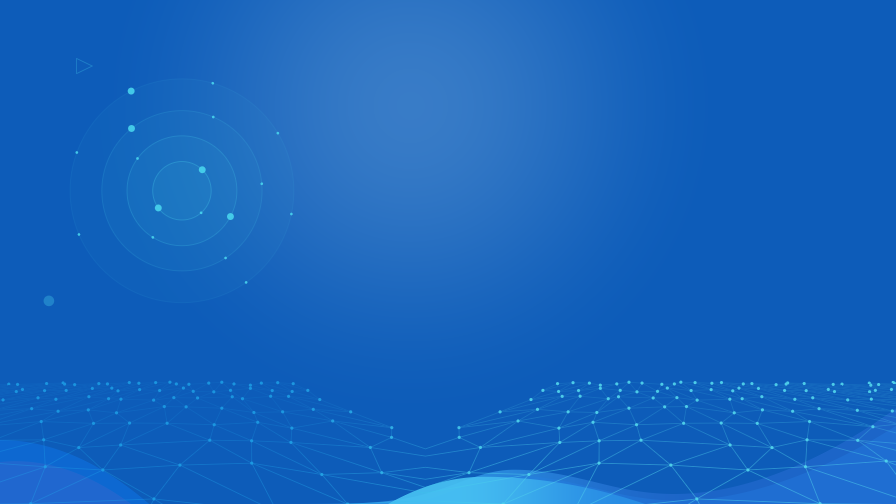
A WebGL 1 fragment shader for this background:

```glsl
precision highp float;
uniform vec2 u_resolution;

#define GLOW_CENTER vec2(0.815, 0.79)
#define GLOW_RADIUS 0.64
#define RINGS_CENTER vec2(0.361, 0.6215)
#define MIRROR_X 0.844
#define HORIZON 0.278
#define MESH_DEPTH 0.273
#define MESH_SPACING 0.19
#define MESH_SHIFT 0.35
#define ROW_RATIO 0.4
#define LAST_ROW 7.0
#define FIRST_COLUMN -3.0

const vec3 BASE_BLUE = vec3(0.05, 0.36, 0.725);
const vec3 GLOW_BLUE = vec3(0.22, 0.485, 0.78);
const vec3 CYAN = vec3(0.28, 0.83, 0.93);

// Antialiased coverage of a signed distance
float cover(float d) {
  return clamp(0.5 - d * u_resolution.y, 0.0, 1.0);
}

float segment(vec2 p, vec2 a, vec2 b) {
  vec2 ab = b - a;
  float t = clamp(dot(p - a, ab) / dot(ab, ab), 0.0, 1.0);
  return length(p - a - ab * t);
}

vec2 hash2(vec2 p) {
  vec2 q = vec2(dot(p, vec2(127.1, 311.7)), dot(p, vec2(269.5, 183.3)));
  return fract(sin(q) * 4375.85);
}

// Translucent disc with a rim and beads spaced along it
vec3 ring(vec3 color, vec2 p, float index, float radius, float start, float stride, float count) {
  float d = length(p) - radius;
  color = mix(color, vec3(0.2, 0.66, 0.82), cover(d) * (0.12 - 0.02 * index));
  color = mix(color, CYAN, cover(abs(d) - 0.0009) * (0.3 - 0.075 * index));
  float beads = 0.0;
  for (int i = 0; i < 7; i++) {
    float k = float(i);
    if (k >= count) break;
    float angle = radians(start + stride * k);
    bool large = k == max(index + 1.0, 2.0) || k + index == 0.0;
    float size = large ? 0.0068 : 0.0026;
    vec2 bead = radius * vec2(cos(angle), sin(angle));
    beads = max(beads, cover(length(p - bead) - size));
  }
  return mix(color, CYAN, 0.9 * beads);
}

// Jittered lattice node in perspective
vec2 meshNode(vec2 id) {
  vec2 w = id + 0.55 * (hash2(id) - 0.5);
  float z = exp2(ROW_RATIO * w.y);
  return vec2(MESH_SHIFT + MESH_SPACING * w.x / z, HORIZON - MESH_DEPTH / z);
}

// x: wire coverage, y: node coverage
vec2 mesh(vec2 p) {
  float drop = HORIZON - p.y;
  if (drop < 0.02) return vec2(0.0);
  float z = MESH_DEPTH / drop;
  vec2 cell = floor(vec2((p.x - MESH_SHIFT) * z / MESH_SPACING, log2(z) / ROW_RATIO));
  float wire = 1.0;
  float dots = 1.0;
  for (int j = -1; j <= 1; j++) {
    for (int i = -1; i <= 1; i++) {
      vec2 id = cell + vec2(float(i), float(j));
      if (id.x < FIRST_COLUMN || id.y > LAST_ROW) continue;
      vec2 a = meshNode(id);
      dots = min(dots, length(p - a));
      wire = min(wire, segment(p, a, meshNode(id + vec2(1.0, 0.0))));
      if (id.y < LAST_ROW) {
        wire = min(wire, segment(p, a, meshNode(id + vec2(0.0, 1.0))));
        wire = min(wire, segment(p, a, meshNode(id + vec2(1.0, 1.0))));
      }
    }
  }
  float nearness = smoothstep(0.04, 0.24, drop);
  return vec2(cover(wire - 0.0008) * mix(0.12, 0.5, nearness), cover(dots - 0.0031));
}

// Hill with separate left and right widths
float hill(float x, float center, float height, float leftWidth, float rightWidth) {
  float t = (x - center) / (x < center ? leftWidth : rightWidth);
  return height * (1.0 - t * t);
}

vec3 waves(vec3 color, vec2 p) {
  // Left hills
  float left = hill(p.x, 0.0, 0.127, 0.3, 0.296);
  color = mix(color, vec3(0.05, 0.45, 0.9), 0.55 * cover(p.y - left));
  left = hill(p.x, 0.03, 0.085, 0.2, 0.23);
  color = mix(color, vec3(0.24, 0.4, 0.8), 0.4 * cover(p.y - left));

  // Long swell rising to the right
  float t = (p.x - 1.02) / (p.x < 1.02 ? 0.16 : 0.24);
  float rise = 0.19 * pow(clamp((p.x - 1.2) / 0.578, 0.0, 1.0), 2.2);
  float swell = 0.068 * exp(-t * t) + rise;
  float fade = smoothstep(0.85, 1.4, p.x);
  vec3 swellColor = mix(vec3(0.2, 0.62, 0.92), vec3(0.17, 0.43, 0.84), fade);
  color = mix(color, swellColor, mix(0.8, 0.5, fade) * cover(p.y - swell));
  float lower = swell - 0.012 - 0.12 * rise;
  color = mix(color, vec3(0.14, 0.5, 0.9), 0.35 * cover(p.y - lower));

  // Bright front crest
  float crest = hill(p.x, 0.96, 0.054, 0.19, 0.32);
  vec3 crestColor = mix(vec3(0.28, 0.76, 0.95), vec3(0.16, 0.56, 0.9), smoothstep(0.9, 1.25, p.x));
  return mix(color, crestColor, 0.9 * cover(p.y - crest));
}

void main() {
  vec2 p = gl_FragCoord.xy / u_resolution.y;

  // Backdrop glow
  float glow = 1.0 - smoothstep(0.0, GLOW_RADIUS, length(p - GLOW_CENTER));
  vec3 color = mix(BASE_BLUE, GLOW_BLUE, glow);

  // Concentric rings, outermost first
  vec2 q = p - RINGS_CENTER;
  color = ring(color, q, 3.0, 0.222, -55.0, 43.0, 7.0);
  color = ring(color, q, 2.0, 0.159, -57.0, 62.0, 4.0);
  color = ring(color, q, 1.0, 0.109, 144.0, 94.0, 3.0);
  color = ring(color, q, 0.0, 0.058, -144.0, 95.0, 3.0);

  // Small outline triangle and lone dot
  vec2 t = vec2(p.x - 0.152, abs(p.y - 0.869));
  vec2 corner = vec2(0.0, 0.015);
  float outline = min(segment(t, vec2(0.0), corner), segment(t, corner, vec2(0.031, 0.0)));
  color = mix(color, CYAN, 0.32 * cover(outline - 0.0008));
  color = mix(color, CYAN, 0.32 * cover(length(p - vec2(0.097, 0.403)) - 0.0105));

  // Waves under the mirrored wire mesh
  color = waves(color, p);
  vec2 net = mesh(vec2(abs(p.x - MIRROR_X), p.y));
  float side = smoothstep(0.5, 1.1, p.x);
  vec3 netColor = mix(vec3(0.12, 0.65, 0.92), vec3(0.32, 0.84, 0.93), side);
  color = mix(color, netColor, net.x * mix(0.75, 1.0, side));
  color = mix(color, netColor, net.y * mix(0.75, 0.9, side));

  gl_FragColor = vec4(color, 1.0);
}
```
